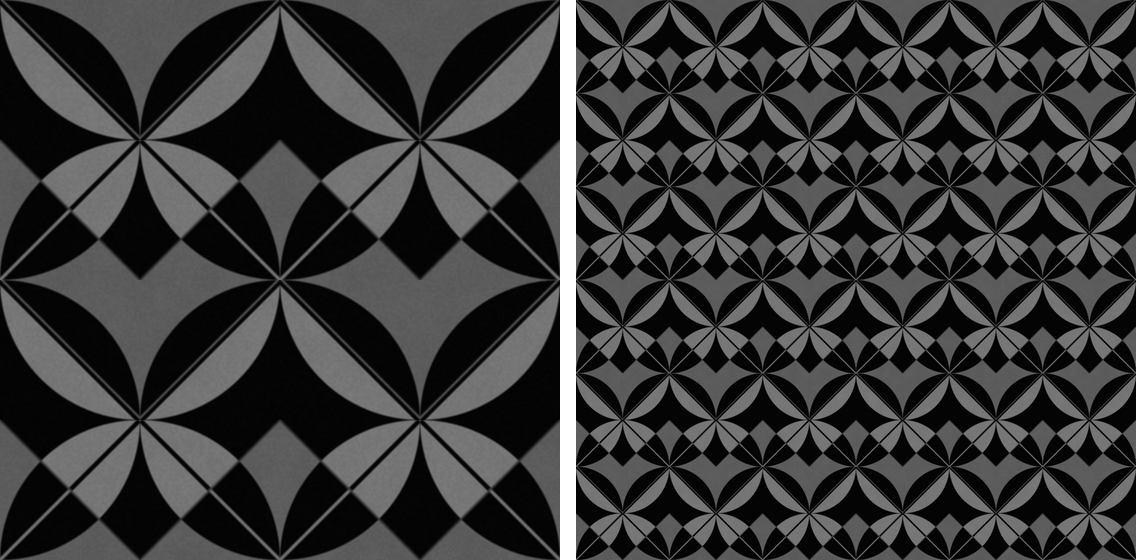
Left, the tile; right, the same tile 3 across and 3 down.
This pattern is drawn by a three.js fragment shader. Its source:

```glsl
#define REPEATS 2.0
#define SOFT 0.005
#define CHEVRON_SOFT 0.010
#define BLACK vec3(0.015)
#define GREY vec3(0.36)
#define LIGHT vec3(0.46)
#define DARK_LINE 0.008
#define PALE_LINE 0.006
#define RIM_LINE 0.004
#define GRAIN 0.045

varying vec2 vUv;

float hash(vec2 p) {
  vec3 q = fract(p.xyx * vec3(0.1031, 0.1030, 0.0973));
  q += dot(q, q.yzx + 33.33);
  return fract((q.x + q.y) * q.z);
}

// Value noise that wraps over the canvas after a whole number of cells
float wrapNoise(vec2 uv, float cells) {
  vec2 p = uv * cells;
  vec2 i = floor(p);
  vec2 f = fract(p);
  f = f * f * (3.0 - 2.0 * f);
  vec2 a = mod(i, cells);
  vec2 b = mod(i + 1.0, cells);
  return mix(mix(hash(a), hash(vec2(b.x, a.y)), f.x),
             mix(hash(vec2(a.x, b.y)), hash(b), f.x), f.y);
}

// Coverage of a shape whose signed distance is negative inside
float fill(float d, float soft) {
  return 1.0 - smoothstep(-soft, soft, d);
}

float stripe(float d, float halfWidth) {
  return fill(abs(d) - halfWidth, SOFT);
}

void main() {
  // Cell coordinates, with y measured down from the top
  vec2 cell = fract(vUv * REPEATS);
  cell.y = 1.0 - cell.y;
  vec2 q = 0.5 - abs(cell - 0.5);

  // Petal: overlap of two quarter discs in each mirrored quadrant
  float lens = max(length(q - vec2(0.5, 0.0)), length(q - vec2(0.0, 0.5))) - 0.5;
  float petal = fill(lens, SOFT);

  // Chevron band that swaps the tones of petals and ground
  float drop = cell.y - q.x;
  float lower = step(0.5, cell.y);
  float bandSoft = mix(SOFT, CHEVRON_SOFT, lower);
  float band = fill((abs(drop - 0.25) - 0.25) * 0.7071, bandSoft);
  vec3 ground = mix(GREY, BLACK, band);
  vec3 leaf = mix(BLACK, LIGHT, band);
  vec3 color = mix(ground, leaf, petal);

  // Diagonal veins: contrasting below, a paired dark and pale rim above
  float vein = (q.y - q.x) * 0.7071;
  vec3 lowerVein = mix(color, BLACK, stripe(vein, DARK_LINE) * band);
  lowerVein = mix(lowerVein, LIGHT * 0.95, stripe(vein, PALE_LINE) * (1.0 - band));
  vec3 upperVein = mix(color, BLACK, stripe(vein - 0.005, DARK_LINE));
  upperVein = mix(upperVein, GREY * 0.85, stripe(vein + 0.005, RIM_LINE));
  color = mix(upperVein, lowerVein, lower);

  // Fine grain and faint uneven tone
  float grain = wrapNoise(vUv, 256.0) - 0.5;
  float cloud = wrapNoise(vUv, 24.0) - 0.5;
  color *= 1.0 + 0.04 * cloud;
  color += GRAIN * grain * (0.25 + color);

  gl_FragColor = vec4(clamp(color, 0.0, 1.0), 1.0);
}
```
